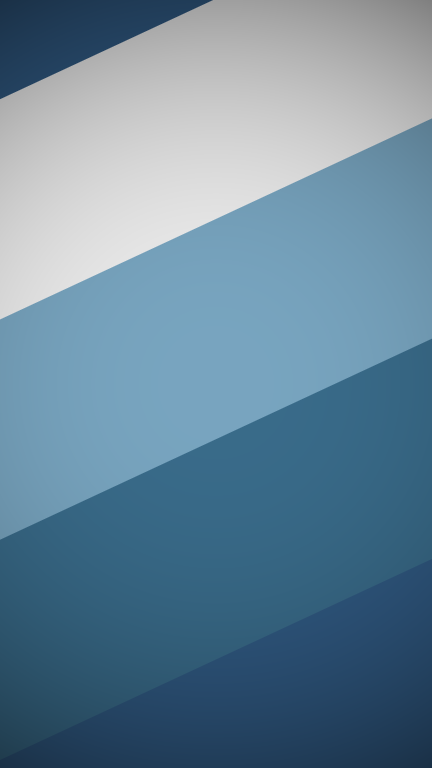
Write a WebGL 2 fragment shader that draws this background.

```glsl
#version 300 es
precision highp float;

uniform vec2 u_resolution;
out vec4 fragColor;

// Lengths are in units of the canvas height
#define BAND_SLOPE 0.4655
#define BAND_HEIGHT 0.2868
#define BAND_OFFSET 0.0104
#define VIGNETTE_STRENGTH 1.85
#define VIGNETTE_POWER 2.5
#define TEAL vec3(0.224, 0.420, 0.540)
#define SKY vec3(0.470, 0.645, 0.750)
#define PALE vec3(0.925)
#define NAVY vec3(0.188, 0.350, 0.510)

// The four colours repeat upward
vec3 bandColor(float index) {
    float k = mod(index, 4.0);
    if (k < 0.5) return TEAL;
    if (k < 1.5) return SKY;
    if (k < 2.5) return PALE;
    return NAVY;
}

// Slanted bands, blended over one pixel at the nearest edge
vec3 slantedBands(vec2 p, float pixel) {
    float t = (p.y - BAND_SLOPE * p.x - BAND_OFFSET) / BAND_HEIGHT;
    float edge = floor(t + 0.5);
    float width = pixel * length(vec2(BAND_SLOPE, 1.0)) / BAND_HEIGHT;
    float coverage = clamp((t - edge) / width + 0.5, 0.0, 1.0);
    return mix(bandColor(edge - 1.0), bandColor(edge), coverage);
}

// Round darkening away from the centre
float vignette(vec2 fromCenter) {
    float falloff = pow(length(fromCenter), VIGNETTE_POWER);
    return max(1.0 - VIGNETTE_STRENGTH * falloff, 0.0);
}

void main() {
    float pixel = 1.0 / u_resolution.y;
    vec2 p = gl_FragCoord.xy * pixel;
    vec2 center = 0.5 * u_resolution * pixel;
    vec3 color = slantedBands(p, pixel) * vignette(p - center);
    fragColor = vec4(color, 1.0);
}
```
